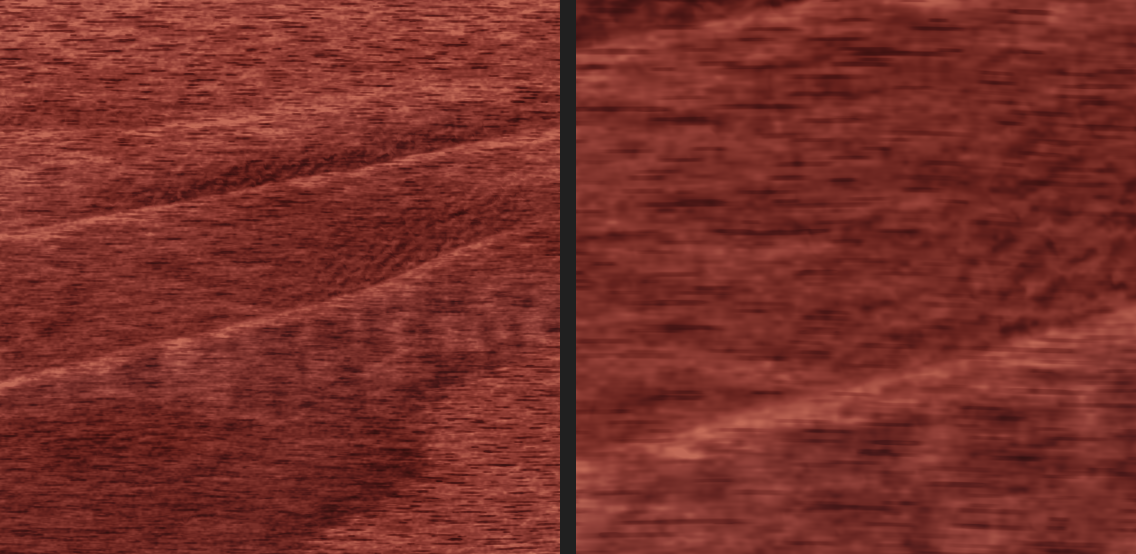
Left, the full canvas; right, a detail of the centre.
A Shadertoy shader for this texture:

```glsl
#define PORE_DEPTH 0.62
#define FIBRE_DEPTH 0.85
#define RELIEF_DEPTH 0.85
#define RIBBON_DEPTH 0.42
#define STREAK_GAIN 0.36
#define SPECKLE 0.26
#define CONTRAST 1.2
#define EXPOSURE 0.13

const vec3 SHADOW = vec3(0.30, 0.09, 0.085);
const vec3 MAROON = vec3(0.405, 0.135, 0.115);
const vec3 RUSSET = vec3(0.49, 0.19, 0.16);
const vec3 COPPER = vec3(0.58, 0.25, 0.215);
const vec3 SALMON = vec3(0.69, 0.35, 0.29);

float hash(vec2 p) {
    vec3 q = fract(vec3(p.xyx) * 0.1031);
    q += dot(q, q.yzx + 33.33);
    return fract((q.x + q.y) * q.z);
}

float noise(vec2 p) {
    vec2 i = floor(p), f = fract(p);
    f = f * f * (3.0 - 2.0 * f);
    return mix(mix(hash(i), hash(i + vec2(1, 0)), f.x),
               mix(hash(i + vec2(0, 1)), hash(i + vec2(1, 1)), f.x), f.y);
}

// Layered noise centred on zero
float fbm(vec2 p) {
    float sum = 0.0, gain = 0.5;
    for (int i = 0; i < 3; i++) {
        sum += gain * (noise(p) - 0.5);
        p = p * 2.03 + 17.3;
        gain *= 0.6;
    }
    return sum;
}

// Short tapered dashes, one at most per cell
float pores(vec2 p, vec2 cell, float seed) {
    float row = floor(p.y / cell.y);
    float x = p.x / cell.x + 9.0 * hash(vec2(row, seed));
    vec2 id = vec2(floor(x), row) + seed;
    vec2 f = vec2(fract(x), fract(p.y / cell.y)) - 0.5;
    f.y -= 0.3 * (hash(id + 5.7) - 0.5);
    float halfLength = mix(0.15, 0.48, hash(id));
    float blur = 0.7 / (iResolution.y * cell.y);
    float taper = 1.0 - smoothstep(0.4 * halfLength, halfLength, abs(f.x));
    float line = 1.0 - smoothstep(0.08, 0.22 + blur, abs(f.y));
    return taper * line * smoothstep(0.3, 0.8, hash(id + 23.1));
}

// Side-lit pebbled surface
float relief(vec2 p) {
    vec2 q = p * vec2(85, 130) + 2.5 * fbm(p * 60.0);
    return noise(q) - noise(q + vec2(-0.5, 0.7));
}

// Bright line with a crisp upper edge and a soft lower one
float streak(float d, float width) {
    return (1.0 - smoothstep(-0.003, 0.004, d)) * smoothstep(-width, -0.25 * width, d);
}

// Dark zone resting on a line
float shade(float d, float height) {
    return smoothstep(-0.004, 0.006, d) * (1.0 - smoothstep(0.2 * height, height, d));
}

float window(float a, float b, float soft, float x) {
    return smoothstep(a - soft, a + soft, x) * (1.0 - smoothstep(b - soft, b + soft, x));
}

vec3 stain(float t) {
    float s = clamp(t, 0.0, 1.15) * 4.0;
    vec3 c = mix(SHADOW, MAROON, clamp(s, 0.0, 1.0));
    c = mix(c, RUSSET, clamp(s - 1.0, 0.0, 1.0));
    c = mix(c, COPPER, clamp(s - 2.0, 0.0, 1.0));
    c = mix(c, SALMON, clamp(s - 3.0, 0.0, 1.6));
    return c * (1.0 + clamp(t, -0.35, 0.0));
}

void mainImage(out vec4 fragColor, in vec2 fragCoord) {
    vec2 p = fragCoord / iResolution.y;
    vec2 grain = p + vec2(0.0, 0.02 * fbm(p * vec2(2.5, 3.0)) + 0.015 * p.x * p.y);
    float fibre = fbm(grain * vec2(22, 125));
    float cloud = fbm(p * vec2(4, 9) + 3.0);

    // Distances to the growth lines, with ragged edges
    float ragged = 0.012 * fibre + 0.014 * fbm(p * vec2(9, 14));
    float d1 = p.y + ragged - (0.577 + 0.19 * p.x);
    float d2 = p.y + ragged - (0.31 + 0.25 * p.x + 0.05 * smoothstep(0.6, 0.95, p.x));
    float d3 = p.y + 2.0 * ragged - (0.765 + 0.09 * smoothstep(0.1, 0.9, p.x));

    // Broad tone
    float tone = 0.19 + 0.21 * smoothstep(0.1, 0.38, p.y);
    tone -= 0.06 * window(0.02, 0.2, 0.05, d2) * (1.0 - smoothstep(-0.03, 0.0, d1));
    tone = mix(tone, 0.6, smoothstep(-0.005, 0.11, d1));
    tone += 0.28 * smoothstep(0.72, 0.95, p.x) * window(-0.1, 0.0, 0.03, d1);
    tone += 0.1 * smoothstep(0.88, 1.0, p.y);

    // Pale figure at the lower right
    float edge = 0.56 + 0.2 * smoothstep(0.0, 0.16, p.y) + 2.0 * max(p.y - 0.27, 0.0);
    float dEdge = p.x - edge + 0.07 * fibre + 0.08 * cloud;
    float pale = smoothstep(-0.02, 0.045, dEdge);
    tone -= 0.06 * window(-0.13, 0.0, 0.04, dEdge);
    tone = mix(tone, 0.57, pale);

    // Growth lines and the rough dark wood above them
    float rough1 = shade(d1, 0.085) * window(0.2, 0.88, 0.14, p.x);
    float rough2 = shade(d2, 0.17) * window(0.54, 0.95, 0.14, p.x);
    float rough3 = shade(d3, 0.08) * (1.0 - smoothstep(0.1, 0.6, p.x));
    float lines = streak(d1, 0.028) + 0.9 * streak(d2, 0.03);
    tone -= 0.28 * rough1 + 0.13 * rough2 + 0.16 * rough3;
    tone += STREAK_GAIN * lines * (0.8 + 0.8 * cloud) + 0.16 * streak(d3, 0.035);

    // Upright ribbon figure across the middle
    float ribbonZone = window(0.26, 0.5, 0.06, p.y) * (1.0 - smoothstep(-0.04, 0.0, d2)) * (1.0 - pale);
    float ribbon = noise(vec2(p.x * 42.0 + 2.0 * cloud, p.y * 15.0)) - 0.5;
    tone += RIBBON_DEPTH * ribbon * ribbonZone;

    // Fine surface
    float open = clamp(0.45 + 0.5 * smoothstep(0.5, 0.85, p.y) + 0.5 * pale, 0.0, 1.0);
    float rough = clamp(rough1 + rough2 + 0.5 * rough3, 0.0, 1.0);
    float dashes = pores(grain, vec2(0.085, 0.0085), 3.0)
                 + 0.8 * pores(grain + 0.37, vec2(0.05, 0.0062), 41.0);
    tone = (tone - 0.42) * CONTRAST + 0.42 + 0.36 * cloud;
    tone += FIBRE_DEPTH * fibre * (1.0 - 0.5 * rough);
    tone += RELIEF_DEPTH * relief(p) * (0.22 + 0.4 * rough);
    tone += SPECKLE * (noise(p * vec2(170, 250)) - 0.5);
    tone -= PORE_DEPTH * min(dashes, 1.0) * open * (1.0 - 0.6 * rough);

    // Cooler tint drifting through the stain
    vec3 colour = stain(tone + EXPOSURE);
    colour += vec3(-0.005, 0.012, 0.02) * (0.6 * ribbonZone + 1.2 * cloud);
    fragColor = vec4(clamp(colour, 0.0, 1.0), 1.0);
}
```
